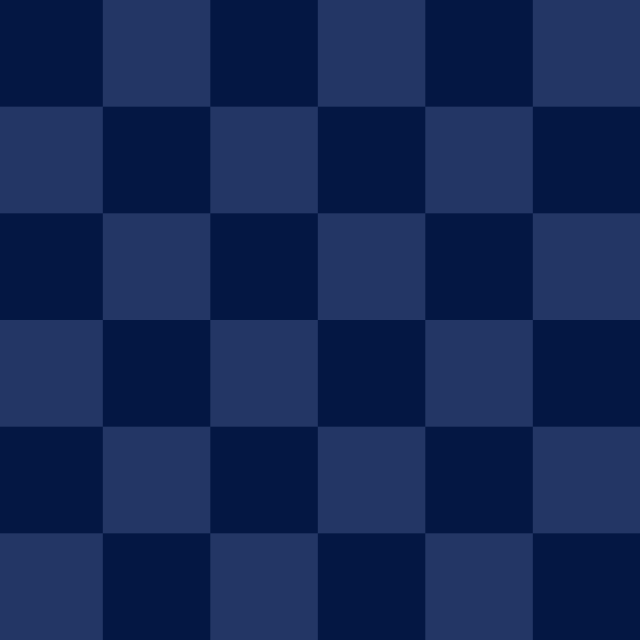
This pattern is drawn by a three.js fragment shader. Its source:

```glsl
varying vec2 vUv;

const vec3 DARK_NAVY = vec3(0.016, 0.092, 0.262);
const vec3 LIGHT_NAVY = vec3(0.137, 0.212, 0.396);
const vec2 CELL_SIZE = vec2(0.16797, 0.16667);   // columns are slightly wider than rows
const vec2 FIRST_EDGE = vec2(0.16064, 0.16667);  // the left column is cut short

// Signed distance to the nearest cell edge: positive in even cells, negative in odd ones
vec2 stripeDistance(vec2 cell) {
  return abs(mod(cell - 0.5, 2.0) - 1.0) - 0.5;
}

void main() {
  // Cell coordinates, with the lower left cell as (0, 0)
  vec2 cell = (vUv - FIRST_EDGE) / CELL_SIZE + 1.0;

  // Stripes of +1 and -1 along each axis, smoothed across one screen sample
  vec2 stripes = clamp(2.0 * stripeDistance(cell) / fwidth(cell), -1.0, 1.0);

  // Their product alternates like a checkerboard
  float checker = 0.5 + 0.5 * stripes.x * stripes.y;

  gl_FragColor = vec4(mix(DARK_NAVY, LIGHT_NAVY, checker), 1.0);
}
```
